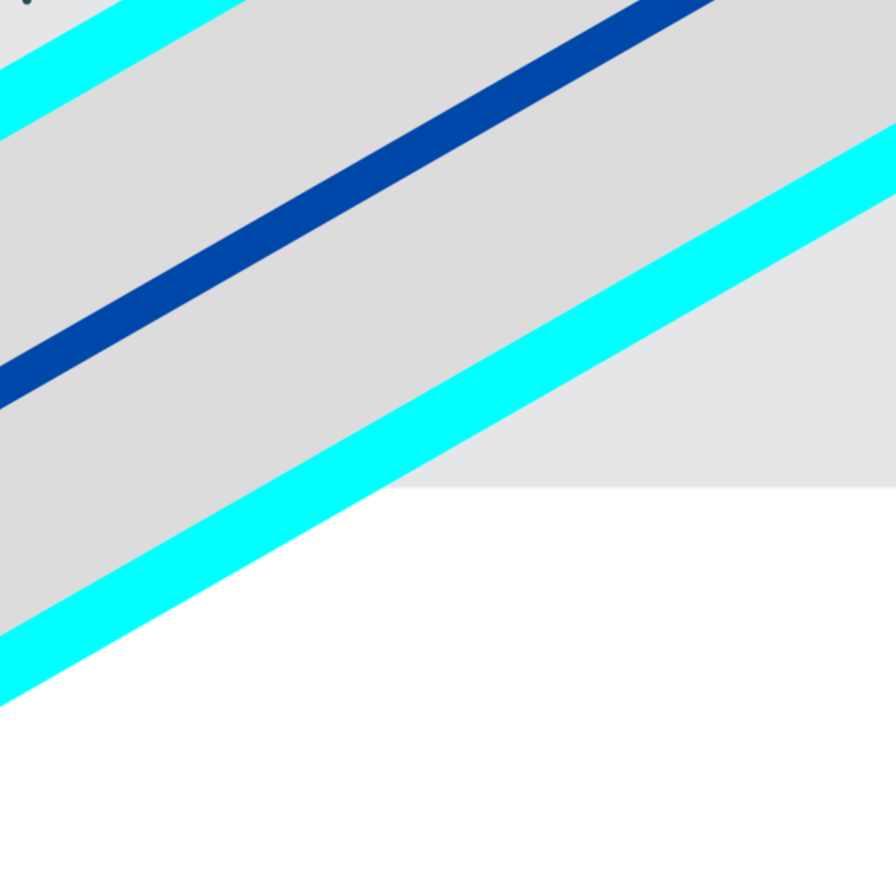
Give the GLSL for this background, as a Shadertoy shader.

```glsl
const vec3 WHITE = vec3(1.0);
const vec3 PALE_GRAY = vec3(0.894, 0.902, 0.910);
const vec3 BAND_GRAY = vec3(0.863);
const vec3 CYAN = vec3(0.0, 1.0, 1.0);
const vec3 BLUE = vec3(0.0, 0.278, 0.667);
const vec3 DARK_TEAL = vec3(0.16, 0.29, 0.32);

const float SLOPE = 0.573;

// Soft coverage of a shape from its signed distance (negative inside).
float coverage(float dist, float softness) {
    return 1.0 - smoothstep(-softness, softness, dist);
}

// Distance to a slanted stripe spanning two heights on the left side.
float stripe(vec2 p, float slope, float low, float high) {
    float offset = p.y - slope * p.x - 0.5 * (low + high);
    return (abs(offset) - 0.5 * (high - low)) / sqrt(1.0 + slope * slope);
}

vec3 paint(vec3 base, vec3 color, float dist, float softness) {
    return mix(base, color, coverage(dist, softness));
}

void mainImage(out vec4 fragColor, in vec2 fragCoord) {
    vec2 uv = fragCoord / iResolution.xy;
    float soft = max(0.0018, 0.75 / iResolution.y);

    // Pale upper area over white
    vec3 color = paint(WHITE, PALE_GRAY, 0.4557 - uv.y, 2.0 * soft);

    // Small spot on the top edge
    color = paint(color, DARK_TEAL, length(uv - vec2(0.030, 1.0)) - 0.005, soft);

    // Wide gray band with its cyan borders
    color = paint(color, CYAN, stripe(uv, SLOPE, 0.2109, 0.9219), soft);
    color = paint(color, BAND_GRAY, stripe(uv, SLOPE, 0.2900, 0.8424), soft);

    // Blue center line
    color = paint(color, BLUE, stripe(uv, SLOPE, 0.5430, 0.5911), soft);

    fragColor = vec4(color, 1.0);
}
```
